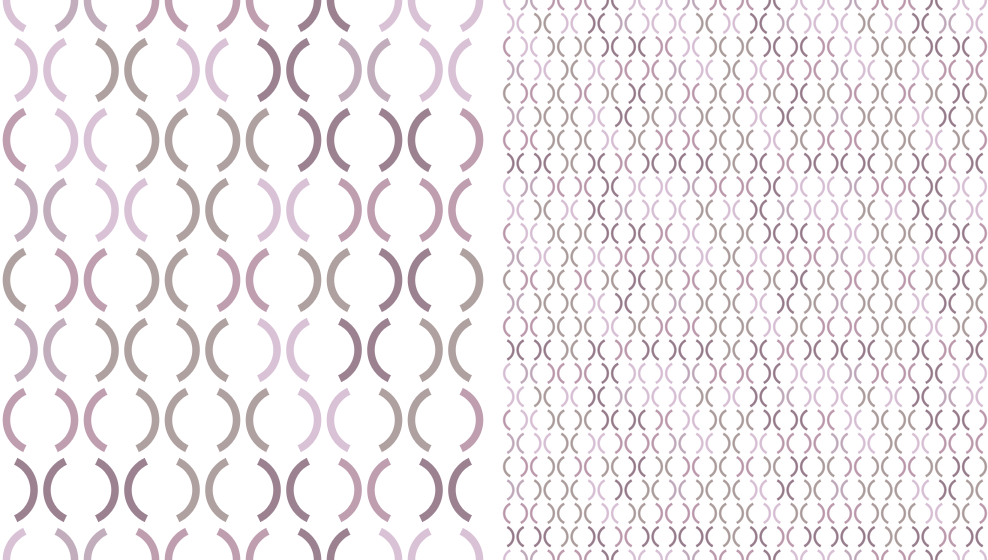
Left, the tile; right, the same tile 3 across and 3 down.
Reproduce this pattern procedurally as a Shadertoy shader.

```glsl
// Staggered rows of back-to-back arc pairs in muted mauve tones on white.

// Lengths are in row heights.
const vec2  REPEATS     = vec2(6.0, 8.0);   // pairs across, rows down (even)
const float CELL_WIDTH  = 1.15625;          // width of one pair's cell
const float ARC_RADIUS  = 0.4516;           // to the middle of the stroke
const float HALF_STROKE = 0.0537;
const float HALF_GAP    = 0.0385;           // half the space inside a pair
const float HALF_SWEEP  = 1.137;            // half the arc's angle, radians
const float SEED        = 3.7;

const vec3 PAPER = vec3(1.0);
const vec3 TAUPE = vec3(0.69, 0.63, 0.63);
const vec3 ROSE  = vec3(0.75, 0.62, 0.69);
const vec3 PLUM  = vec3(0.61, 0.51, 0.57);
const vec3 LILAC = vec3(0.85, 0.76, 0.84);
const vec3 MAUVE = vec3(0.76, 0.68, 0.74);

float hash(vec2 p) {
    return fract(sin(dot(p, vec2(127.1, 311.7)) + SEED) * 43758.5453);
}

// Weighted choice of one ink per pair.
vec3 inkColor(vec2 cell) {
    float h = hash(cell);
    if (h < 0.31) return TAUPE;
    if (h < 0.54) return ROSE;
    if (h < 0.75) return PLUM;
    if (h < 0.94) return LILAC;
    return MAUVE;
}

// Distance to two mirrored arcs with radially cut ends.
float arcPair(vec2 p) {
    p = abs(p);
    vec2 q = vec2(HALF_GAP + HALF_STROKE + ARC_RADIUS - p.x, p.y);
    float ring = abs(length(q) - ARC_RADIUS) - HALF_STROKE;
    float cut = dot(q, vec2(-sin(HALF_SWEEP), cos(HALF_SWEEP)));
    return max(ring, cut);
}

void mainImage(out vec4 fragColor, in vec2 fragCoord) {
    vec2 grid = fragCoord / iResolution.xy * REPEATS;

    // Odd rows shift by half a cell.
    float row = floor(grid.y + 0.5);
    grid.x -= 0.5 * mod(row, 2.0);
    vec2 cell = vec2(floor(grid.x + 0.5), row);
    vec2 p = (grid - cell) * vec2(CELL_WIDTH, 1.0);

    // Wrapped cell numbers keep the colours continuous across the edges.
    vec3 ink = inkColor(mod(cell, REPEATS));
    float pixel = REPEATS.y / iResolution.y;
    float coverage = clamp(0.5 - arcPair(p) / pixel, 0.0, 1.0);
    fragColor = vec4(mix(PAPER, ink, coverage), 1.0);
}
```
